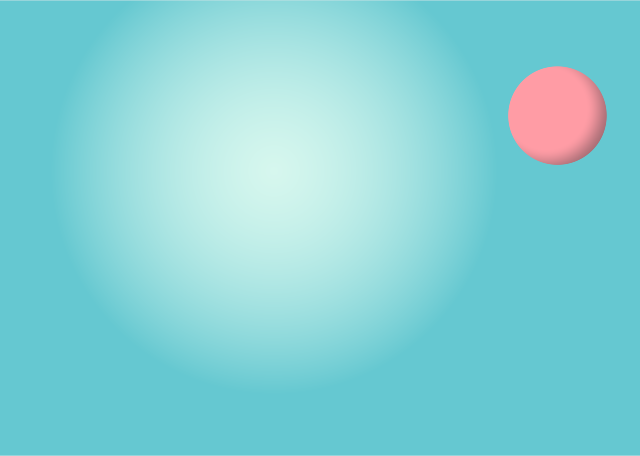
Reproduce this background procedurally as a WebGL 2 fragment shader.

```glsl
#version 300 es
precision highp float;

uniform vec2 u_resolution;
out vec4 fragColor;

const vec3 TEAL = vec3(0.396, 0.784, 0.818);
const vec3 MINT = vec3(0.840, 0.968, 0.933);
const vec3 PINK = vec3(1.0, 0.612, 0.647);
const vec3 ROSE_SHADE = vec3(0.64, 0.42, 0.45);
const vec3 EDGE_LIGHT = vec3(0.75, 0.88, 0.89);

float circleDistance(vec2 p, vec2 center, float radius) {
    return length(p - center) - radius;
}

float coverage(float signedDistance, float pixel) {
    return 1.0 - smoothstep(-0.5 * pixel, 0.5 * pixel, signedDistance);
}

// Radial falloff that steepens toward its rim
float glow(vec2 p, vec2 center, float radius) {
    float t = min(length(p - center) / radius, 1.0);
    return 1.0 - t * mix(0.36, 1.0, t);
}

// Disc with a soft inner shadow on the side opposite the light
vec3 shadedDisc(vec2 p, vec2 center, float radius, vec2 lightOffset) {
    float d = circleDistance(p, center + lightOffset, radius);
    float shadow = smoothstep(-0.19 * radius, 0.36 * radius, d);
    return mix(PINK, ROSE_SHADE, shadow);
}

void main() {
    // Canvas height is one unit
    vec2 p = gl_FragCoord.xy / u_resolution.y;
    float pixel = 1.0 / u_resolution.y;

    // Backdrop
    vec3 color = mix(TEAL, MINT, glow(p, vec2(0.601, 0.625), 0.49));

    // Ball
    vec2 ballCenter = vec2(1.2225, 0.7465);
    float ballRadius = 0.108;
    vec3 ball = shadedDisc(p, ballCenter, ballRadius, vec2(-0.025, 0.015));
    color = mix(color, ball, coverage(circleDistance(p, ballCenter, ballRadius), pixel));

    // Faint light line along the top and bottom borders
    float border = min(p.y, 1.0 - p.y);
    color = mix(color, EDGE_LIGHT, 0.6 * coverage(border - 0.0018, pixel));

    fragColor = vec4(color, 1.0);
}
```
